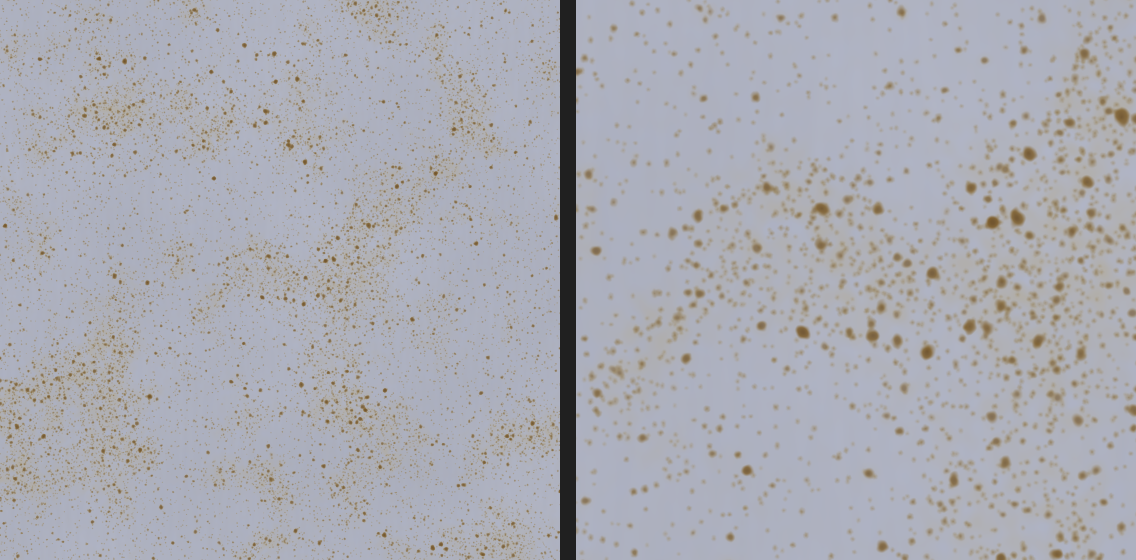
Left: the whole. Right: its middle third, enlarged.
Reproduce this texture procedurally as a WebGL 1 fragment shader.

```glsl
precision highp float;
// Pale blue-grey painted metal, peppered with clustered rust specks.
// Jittered cell layers from coarse to fine scatter haloed specks; gradient
// noise sets where they gather and adds a warm film and faint vertical wear.
uniform vec2 u_resolution;

const vec3 PAINT = vec3(0.678, 0.695, 0.76);
const vec3 WARM_FILM = vec3(0.70, 0.675, 0.62);
const vec3 TAN = vec3(0.57, 0.48, 0.30);
const vec3 RUST = vec3(0.50, 0.365, 0.15);
const vec3 DARK_RUST = vec3(0.36, 0.24, 0.09);

const int LAYERS = 6;
const float COARSE_CELLS = 46.0;    // cells across the canvas, first layer
const float LAYER_RATIO = 1.33;     // growth of cell count per layer
const float CLUSTER_SCALE = 6.5;
const vec2 CLUSTER_RANGE = vec2(-0.10, 0.55);
const vec2 COARSE_CHANCE = vec2(0.02, 0.42);  // outside, inside clusters
const vec2 FINE_CHANCE = vec2(0.13, 0.62);
const vec2 RADIUS_RANGE = vec2(0.08, 0.19);   // in cells
const float EDGE_SOFTNESS = 0.0015;
const float HALO_STRENGTH = 0.30;
const float FILM_STRENGTH = 0.75;
const float WEAR_STRENGTH = 0.012;
const float SHADING_STRENGTH = 0.035;

vec2 hash2(vec2 p) {
  vec3 q = fract(p.xyx * vec3(0.1031, 0.1030, 0.0973));
  q += dot(q, q.yzx + 33.33);
  return fract((q.xx + q.yz) * q.zy);
}

float gradientDot(vec2 corner, vec2 offset) {
  return dot(hash2(corner) * 2.0 - 1.0, offset);
}

float gradientNoise(vec2 p) {
  vec2 i = floor(p), f = p - i;
  vec2 u = f * f * f * (f * (f * 6.0 - 15.0) + 10.0);
  vec2 e = vec2(1.0, 0.0);
  float low = mix(gradientDot(i, f), gradientDot(i + e, f - e), u.x);
  float high = mix(gradientDot(i + e.yx, f - e.yx),
                   gradientDot(i + e.xx, f - e.xx), u.x);
  return mix(low, high, u.y);
}

// 0 on clean paint, 1 in the heart of a rust cluster
float clusterDensity(vec2 p) {
  float n = gradientNoise(p * CLUSTER_SCALE + 17.3)
          + 0.6 * gradientNoise(p * CLUSTER_SCALE * 0.45 + 41.7)
          + 0.6 * gradientNoise(p * CLUSTER_SCALE * 2.6 + 73.1);
  return smoothstep(CLUSTER_RANGE.x, CLUSTER_RANGE.y, n);
}

// Lays one layer of specks over the colour; fineness runs from 0 to 1
vec3 addSpecks(vec3 color, vec2 uv, float cells, float fineness, float pixel) {
  vec2 seed = vec2(37.0, 91.0) * (1.0 + floor(fineness * 10.0));
  vec2 p = uv * cells;
  vec2 firstCell = floor(p - 0.5);
  vec2 chance = mix(COARSE_CHANCE, FINE_CHANCE, fineness);
  float soft = max(EDGE_SOFTNESS, 0.7 * pixel) * cells;
  for (int y = 0; y < 2; y++) {
    for (int x = 0; x < 2; x++) {
      vec2 cell = firstCell + vec2(float(x), float(y));
      vec2 center = cell + hash2(cell + seed);
      vec2 traits = hash2(cell + seed + 211.0);
      vec2 shape = hash2(cell + seed + 457.0);
      float density = clusterDensity(center / cells);
      float present = step(traits.x, mix(chance.x, chance.y, density));

      // Slightly tall or wide, lumpy drop inside a faint warm halo
      vec2 d = (p - center) * vec2(1.0, mix(0.8, 1.15, shape.x));
      float lump = 0.09 * gradientNoise(p * 4.0 + seed);
      float radius = mix(RADIUS_RANGE.x, RADIUS_RANGE.y, traits.y);
      float dist = length(d) + lump;
      float mask = 1.0 - smoothstep(radius - soft, min(radius + soft, 0.5), dist);
      float core = 1.0 - smoothstep(0.0, radius, dist);
      float halo = 1.0 - smoothstep(0.0, 0.42, length(d));
      color = mix(color, WARM_FILM, halo * present * HALO_STRENGTH);

      vec3 tint = mix(RUST, TAN, clamp(fineness * 0.7 + shape.y * 0.4, 0.0, 1.0));
      tint = mix(tint, DARK_RUST, core * (1.0 - fineness) * 0.65);
      float opacity = mix(0.9, 0.55, fineness) * mix(0.5, 1.0, traits.y);
      color = mix(color, tint, mask * present * opacity);
    }
  }
  return color;
}

void main() {
  float side = min(u_resolution.x, u_resolution.y);
  vec2 uv = gl_FragCoord.xy / side;

  // Paint with broad shading and faint vertical wear
  float wear = gradientNoise(uv * vec2(110.0, 14.0));
  float shading = gradientNoise(uv * 3.0 + 5.0) + 0.5 * gradientNoise(uv * 8.0);
  vec3 color = PAINT * (1.0 + WEAR_STRENGTH * wear + SHADING_STRENGTH * shading);

  // Patchy warm film around the clusters
  float grain = 0.5 + gradientNoise(uv * 95.0) + 0.6 * gradientNoise(uv * 38.0);
  float film = (0.15 + 0.85 * clusterDensity(uv)) * clamp(grain, 0.0, 1.0);
  color = mix(color, WARM_FILM, FILM_STRENGTH * film);

  // Rust specks, fine dust first and large drops on top
  for (int i = 0; i < LAYERS; i++) {
    float level = float(LAYERS - 1 - i);
    float cells = COARSE_CELLS * pow(LAYER_RATIO, level);
    color = addSpecks(color, uv, cells, level / float(LAYERS - 1), 1.0 / side);
  }
  gl_FragColor = vec4(color, 1.0);
}
```
